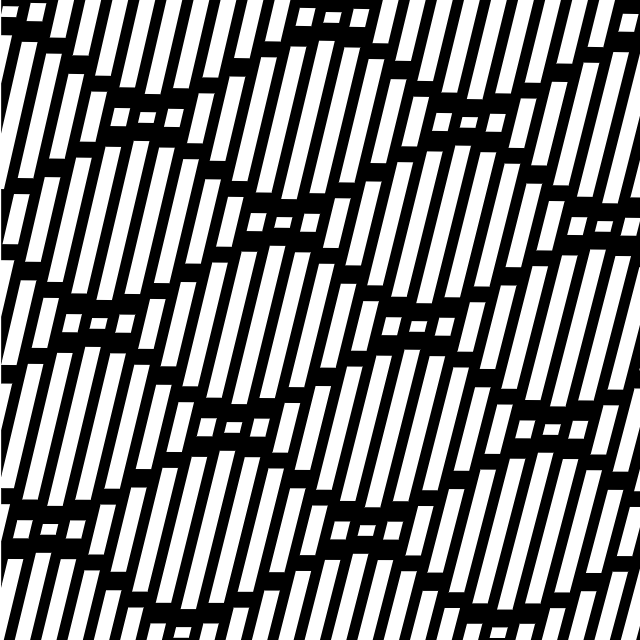
Give the GLSL for this pattern, as a WebGL 1 fragment shader.

```glsl
precision highp float;

uniform vec2 u_resolution;

const float PI = 3.14159265;
const float BARS_PER_REPEAT = 12.0;
const float BAR_FILL = 0.583;       // white share of each column's width
const vec2 REPEAT = vec2(0.5, 0.3203);
const float MARGIN = 0.0018;        // white sliver on the left side
const vec3 INK = vec3(0.0);
const vec3 PAPER = vec3(1.0);

// Slanted, slightly warped lattice: x counts repeats across, y repeats down.
vec2 latticeCoord(vec2 p) {
  vec2 cell = vec2(0.0);
  for (int i = 0; i < 5; i++) {
    float rise = 0.0091 - 0.0029 * cell.y;
    cell.y = (p.y - 0.0273 - rise * cell.x) / REPEAT.y;
    float lean = 0.0762 + 0.00065 * cell.y;
    float span = 0.5046 - 0.0035 * cell.y;
    cell.x = (p.x - 0.5195 + lean * cell.y) / span;
  }
  return cell;
}

// Bar length as a share of the repeat, shortest at phase 0, longest at PI.
float barLength(float phase) {
  return 0.411 - 0.36 * cos(phase) - 0.007 * cos(2.0 * phase) + 0.008 * cos(6.0 * phase);
}

// Signed overshoot past the ends of bars centred on whole values of t.
float barEnds(float t, float len) {
  return abs(fract(t + 0.5) - 0.5) - 0.5 * len;
}

// Approximate signed distance to the bars, in canvas units.
float barsDistance(vec2 cell) {
  float column = floor(cell.x * BARS_PER_REPEAT + 0.5);
  float phase = 2.0 * PI * column / BARS_PER_REPEAT;
  float side = abs(cell.x * BARS_PER_REPEAT - column) - 0.5 * BAR_FILL;
  float ends = min(barEnds(cell.y, barLength(phase)),
                   barEnds(cell.y + 0.5, barLength(phase + PI)));
  return max(side * REPEAT.x / BARS_PER_REPEAT, ends * REPEAT.y);
}

float coverage(float dist, float pixel) {
  return clamp(0.5 - dist / pixel, 0.0, 1.0);
}

void main() {
  vec2 p = gl_FragCoord.xy / u_resolution;
  float pixel = 1.0 / min(u_resolution.x, u_resolution.y);

  // Lattice rows count downward from the top edge
  vec2 cell = latticeCoord(vec2(p.x, 1.0 - p.y));
  float dist = min(barsDistance(cell), p.x - MARGIN);

  gl_FragColor = vec4(mix(INK, PAPER, coverage(dist, pixel)), 1.0);
}
```
